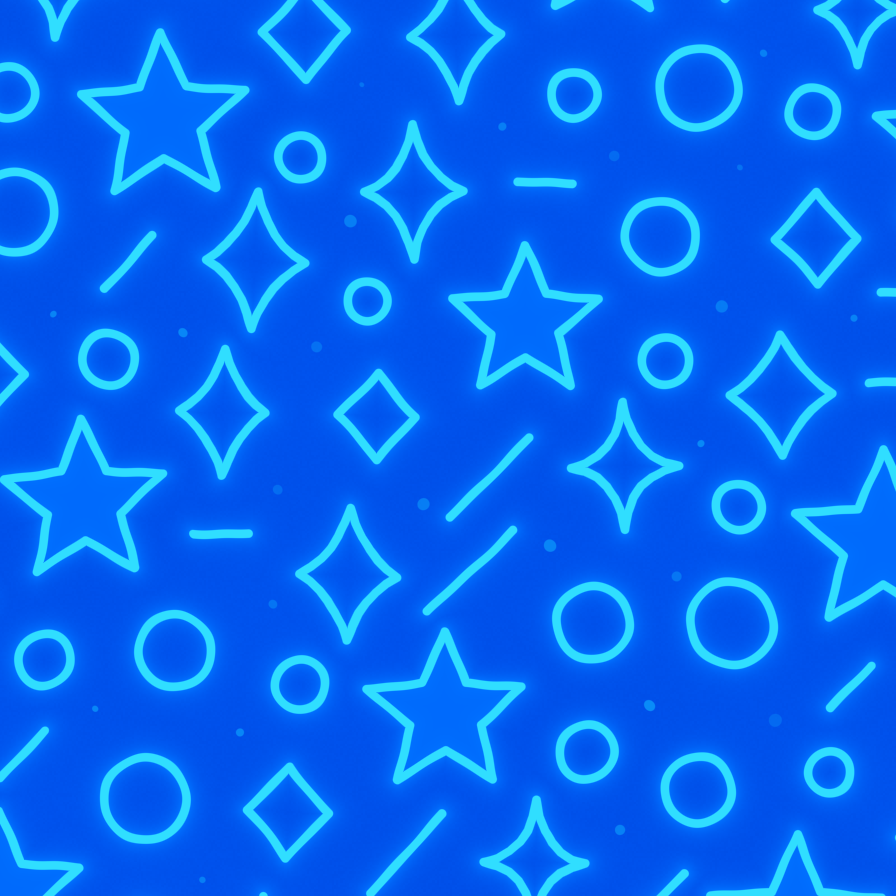
Write a WebGL 2 fragment shader that draws this pattern.

```glsl
#version 300 es
precision highp float;
// Glowing outlined stars, sparkles, diamonds, rings and dashes on deep blue.
// A leaning lattice of 3x3 blocks holds a star in each centre and eight small
// motifs around it; distance to the nearest outline gives stroke and glow.

#define SPACING 0.147
#define LEAN -0.2
#define JITTER 0.13
#define STROKE 0.0048
#define SOFTNESS 0.0009
#define GLOW_REACH 0.0095
#define STAR_NOTCH 0.46
#define WOBBLE 0.0007
#define GRAIN 0.014

uniform vec2 u_resolution;
out vec4 outColor;

const float PI = 3.14159265;
const vec3 DEEP_BLUE = vec3(0.0, 0.315, 0.92);
const vec3 GLOW_BLUE = vec3(0.0, 0.44, 1.0);
const vec3 FILL_BLUE = vec3(0.0, 0.42, 0.99);
const vec3 DOT_BLUE = vec3(0.04, 0.58, 0.98);
const vec3 CYAN = vec3(0.19, 0.87, 1.0);

vec3 hash3(vec2 p) {
    vec3 q = fract(p.xyx * vec3(0.1031, 0.1030, 0.0973));
    q += dot(q, q.yxz + 33.33);
    return fract((q.xxy + q.yzz) * q.zyx);
}

mat2 rotation(float angle) {
    float c = cos(angle), s = sin(angle);
    return mat2(c, s, -s, c);
}

float segment(vec2 p, vec2 a, vec2 b) {
    vec2 ab = b - a;
    return length(p - a - ab * clamp(dot(p - a, ab) / dot(ab, ab), 0.0, 1.0));
}

// Signed distance: the plane is folded onto half of one point.
float star(vec2 p, float radius) {
    float sector = PI / 5.0;
    float angle = mod(atan(p.x, p.y) + sector, 2.0 * sector) - sector;
    vec2 q = length(p) * vec2(sin(abs(angle)), cos(angle));
    vec2 tip = vec2(0.0, radius);
    vec2 notch = radius * STAR_NOTCH * vec2(sin(sector), cos(sector));
    vec2 edge = notch - tip, rel = q - tip;
    return segment(q, tip, notch) * sign(edge.x * rel.y - edge.y * rel.x);
}

// Four-pointed outline; a bend of 0.5 is straight, less curves inward.
float fourPoint(vec2 p, vec2 size, float bend) {
    p = abs(p);
    float d = 1.0;
    vec2 last = vec2(0.0, size.y);
    for (int i = 1; i <= 6; i++) {
        float t = float(i) / 6.0, u = 1.0 - t;
        vec2 next = size * (vec2(t * t, u * u) + 2.0 * t * u * bend);
        d = min(d, segment(p, last, next));
        last = next;
    }
    return d;
}

float dash(vec2 p, vec3 rnd) {
    bool slanted = rnd.x > 0.4;
    float halfLength = slanted ? mix(0.03, 0.075, rnd.y) : mix(0.022, 0.052, rnd.y);
    vec2 arm = halfLength * (slanted ? vec2(0.7, 0.72) : vec2(1.0, 0.01));
    return segment(p, -arm, arm);
}

// Even kinds are small motifs beside a star, odd kinds larger ones at corners.
float motif(vec2 p, int kind, vec3 rnd) {
    if (kind % 4 == 0) return dash(p, rnd);
    if (kind % 4 == 2) return abs(length(p) - mix(0.022, 0.031, rnd.x));
    if (kind == 3) return fourPoint(p, mix(0.041, 0.048, rnd.x) * vec2(1.0, 1.12), 0.47);
    if (kind == 7) return abs(length(p) - mix(0.037, 0.048, rnd.x));
    vec2 size = vec2(mix(0.044, 0.063, rnd.x), mix(0.06, 0.077, rnd.y));
    return fourPoint(p, size, mix(0.1, 0.36, rnd.z));
}

void main() {
    vec2 uv = gl_FragCoord.xy / u_resolution.y;
    float soft = max(SOFTNESS, 0.7 / u_resolution.y);
    vec2 p = uv + WOBBLE * (sin(uv.yx * 61.0) + 0.6 * sin(uv.yx * 137.0 + 2.0));
    mat2 lean = rotation(LEAN);
    vec2 home = round(p * lean / SPACING);
    float nearest = 1.0, fill = 0.0, dots = 0.0;

    for (int j = -1; j <= 1; j++)
    for (int i = -1; i <= 1; i++) {
        // Block and slot of this lattice cell; each column of blocks is shifted.
        vec2 cell = home + vec2(i, j);
        vec2 block = vec2(floor((cell.x + 1.0) / 3.0), 0.0);
        block.y = floor((cell.y + block.x + 1.0) / 3.0);
        vec2 slot = vec2(cell.x, cell.y + block.x) - 3.0 * block;
        vec3 rnd = hash3(cell + 71.0), shift = hash3(cell + 203.0);
        bool isStar = dot(slot, slot) < 0.5;
        bool isCorner = dot(slot, slot) > 1.5;

        // Sides move away from the star, corners move a little toward it.
        vec2 push = slot * (isCorner ? vec2(-0.05, -0.1) : vec2(0.12));
        vec2 centre = lean * (cell + push + JITTER * (shift.xy - 0.5)) * SPACING;
        vec2 q = rotation(0.1 * (shift.z - 0.5)) * (p - centre);

        float d;
        if (isStar) {
            d = star(q, mix(0.083, 0.105, rnd.x));
            fill = max(fill, smoothstep(soft, -soft, d));
        } else {
            int turn = int(4.0 * hash3(block + 19.0).x);
            int side = int(round(atan(slot.y, slot.x) * 4.0 / PI)) + 8;
            d = motif(q, (side + 2 * turn) % 8, rnd);
        }
        nearest = min(nearest, abs(d));

        // Faint dots sit only on the seams between blocks.
        if (max(slot.x, slot.y) > 0.5) {
            vec2 seam = lean * (cell + 0.5 + 0.2 * (rnd.yz - 0.5)) * SPACING;
            float away = length(p - seam) - mix(0.002, 0.0075, shift.z);
            dots = max(dots, smoothstep(soft, -soft, away) * mix(0.35, 0.9, rnd.x));
        }
    }

    // Layers: mottled ground, glow, star fill, dots, stroke.
    float mottle = sin(uv.x * 9.0 + 2.0 * sin(uv.y * 7.0)) * sin(uv.y * 11.0 + uv.x * 4.0);
    float speck = hash3(floor(uv * 400.0)).x - 0.5;
    vec3 color = DEEP_BLUE + vec3(0.0, 0.7, 1.0) * (0.008 * mottle + GRAIN * speck);
    float outside = max(nearest - STROKE, 0.0);
    color = mix(color, FILL_BLUE, 0.95 * fill);
    color = mix(color, GLOW_BLUE, exp(-outside / GLOW_REACH));
    color = mix(color, DOT_BLUE, dots * (1.0 - fill));
    color = mix(color, CYAN, smoothstep(soft, -soft, nearest - STROKE));
    outColor = vec4(color, 1.0);
}
```
